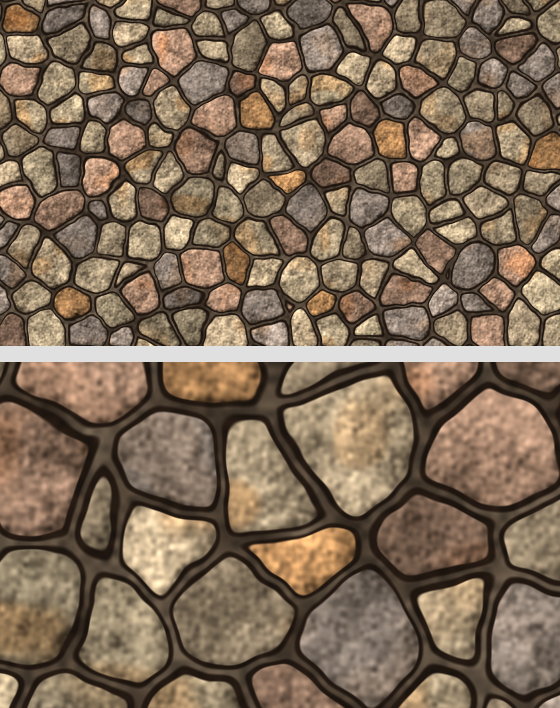
Top: the whole. Bottom: its middle third, enlarged.
A WebGL 2 fragment shader for this texture:

```glsl
#version 300 es
precision highp float;

uniform vec2 u_resolution;
out vec4 fragColor;

const vec2 STONES_PER_UNIT = vec2(9.6, 11.2);

float hash(vec2 p) {
    return fract(sin(dot(p, vec2(127.1, 311.7))) * 43758.5453);
}

float noise(vec2 p) {
    vec2 i = floor(p), f = fract(p);
    f = f * f * (3.0 - 2.0 * f);
    return mix(mix(hash(i), hash(i + vec2(1, 0)), f.x),
               mix(hash(i + vec2(0, 1)), hash(i + vec2(1, 1)), f.x), f.y);
}

float roughness(vec2 p) {
    float sum = 0.0, weight = 0.36;
    for (int i = 0; i < 4; i++) {
        sum += weight * noise(p);
        p = mat2(1.6, 1.2, -1.2, 1.6) * p + 17.3;
        weight *= 0.75;
    }
    return sum / 0.984;
}

// Staggered, jittered stone centre in xy and its size weight in z
vec3 stoneSite(vec2 id) {
    vec2 jitter = 0.5 + 0.8 * (vec2(hash(id), hash(id + 41.7)) - 0.5);
    vec2 centre = id + vec2(0.5 * mod(id.y, 2.0), 0.0) + jitter;
    return vec3(centre / STONES_PER_UNIT, 0.0032 * hash(id + 83.1));
}

float power(vec2 p, vec3 site) {
    vec2 d = p - site.xy;
    return dot(d, d) - site.z;
}

// Nearest stone id, rounded distance to its border, and border direction
float stoneBorder(vec2 p, out vec2 stoneId, out vec2 outward) {
    vec2 base = floor(p * STONES_PER_UNIT);
    float best = 1e5;
    for (int y = -2; y <= 2; y++)
    for (int x = -2; x <= 2; x++) {
        vec2 id = base + vec2(x, y);
        float d = power(p, stoneSite(id));
        if (d < best) { best = d; stoneId = id; }
    }
    vec3 own = stoneSite(stoneId);
    float sum = 0.0;
    outward = vec2(0.0);
    for (int y = -2; y <= 2; y++)
    for (int x = -2; x <= 2; x++) {
        if (x == 0 && y == 0) continue;
        vec3 other = stoneSite(stoneId + vec2(x, y));
        vec2 between = other.xy - own.xy;
        float span = max(length(between), 0.001);
        float edge = (power(p, other) - best) / (2.0 * span);
        float pull = exp(-220.0 * edge);
        sum += pull;
        outward += pull * between / span;
    }
    outward /= max(sum, 1e-9);
    return -log(max(sum, 1e-9)) / 220.0;
}

vec3 stoneTint(vec2 id) {
    float kind = hash(id + 7.9);
    vec3 tint = mix(vec3(0.65, 0.57, 0.46), vec3(0.68, 0.61, 0.49), hash(id + 3.3));
    tint = mix(tint, vec3(0.57, 0.51, 0.46), step(0.50, kind));
    tint = mix(tint, vec3(0.63, 0.50, 0.41), step(0.74, kind));
    tint = mix(tint, vec3(0.70, 0.52, 0.34), step(0.93, kind));
    return tint * mix(0.78, 1.2, hash(id + 59.2));
}

void main() {
    vec2 p = gl_FragCoord.xy / u_resolution.y;
    float pixel = 1.0 / u_resolution.y;

    // Wobble the joints at two scales
    vec2 bent = p + 0.022 * (vec2(noise(p * 11.0), noise(p * 11.0 + 31.0)) - 0.5)
                  + 0.007 * (vec2(noise(p * 42.0), noise(p * 42.0 + 57.0)) - 0.5);
    vec2 id, outward;
    float border = stoneBorder(bent, id, outward);
    float gap = 0.0045 + 0.0025 * hash(id + 23.0) + 0.0025 * noise(p * 30.0);

    // Chipped stone face lit from the upper left
    vec2 face = p * 26.0 + 9.0 * hash(id + 71.0);
    float rough = roughness(face);
    float relief = rough - roughness(face + vec2(-0.09, 0.11));
    float speck = noise(p * 170.0) - 0.5;
    float light = 1.0 + 1.0 * (rough - 0.5) + 0.85 * relief + 0.34 * speck;
    float rim = 1.0 - smoothstep(0.0, 0.011, border - gap);
    light += rim * (0.24 * dot(outward, vec2(-0.6, 0.8)) - 0.12);
    vec3 stone = stoneTint(id) * light;
    stone += vec3(0.0, 0.015, 0.03) * (light - 0.9);
    float rust = smoothstep(0.58, 0.78, noise(p * 17.0 + 90.0));
    stone *= mix(vec3(1.0), vec3(1.03, 0.92, 0.80), rust * hash(id + 13.0));

    // Raised mortar strip between dark crevices
    float strip = 1.0 - smoothstep(0.0008, 0.0042, border);
    vec3 mortar = mix(vec3(0.12, 0.085, 0.06), vec3(0.34, 0.29, 0.235),
                      strip * (0.35 + 0.9 * noise(p * 24.0 + 5.0)));
    mortar *= 0.8 + 0.5 * noise(p * 120.0);

    float cover = smoothstep(-0.6 * pixel, 0.6 * pixel + 0.0012, border - gap);
    fragColor = vec4(clamp(mix(mortar, stone, cover), 0.0, 1.0), 1.0);
}
```
